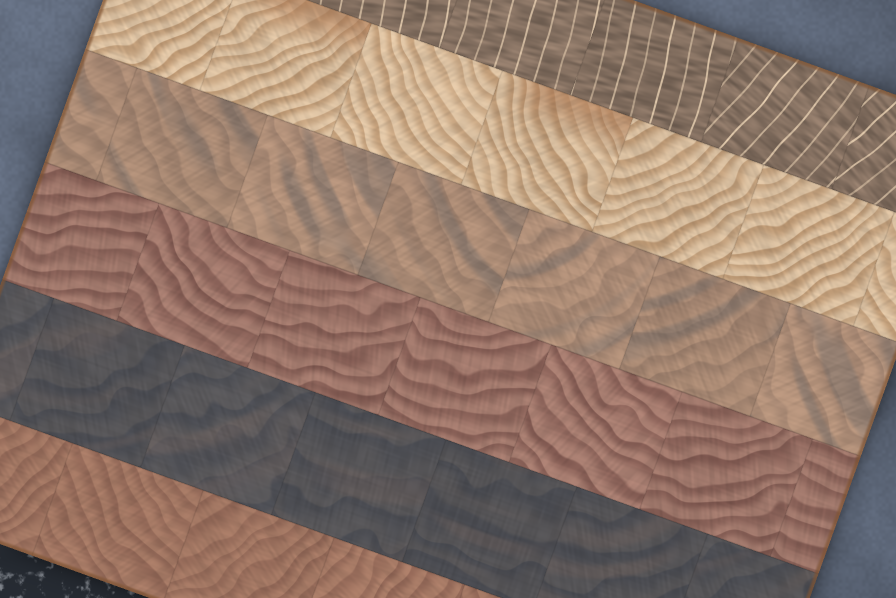
Give the GLSL for this texture, as a WebGL 1 fragment shader.

```glsl
precision highp float;
// A tilted end-grain board of six wood strips in staggered blocks, lying on slate.
uniform vec2 u_resolution;

#define TILT 0.346
#define BLOCK_PITCH 0.2324
#define BOARD_LEFT 0.162
#define BOARD_RIGHT 1.613
#define JOINT_WIDTH 0.0022
#define RIM_WIDTH 0.009
#define RING_WOBBLE 0.9
#define FIBRE_STRENGTH 0.10

struct Wood {
  vec3 base;      // pale early wood
  vec3 ring;      // late wood, or rays in the top strip
  float calm;     // usual grain direction, degrees
  float turned;   // direction of the turned blocks
  float period;   // how often turned blocks return
  float spacing;  // distance between rings
};

float hash(vec2 p) {
  vec3 q = fract(vec3(p.xyx) * 0.1031);
  q += dot(q, q.yzx + 33.33);
  return fract((q.x + q.y) * q.z);
}

float noise(vec2 p) {
  vec2 i = floor(p), f = fract(p);
  f = f * f * (3.0 - 2.0 * f);
  return mix(mix(hash(i), hash(i + vec2(1, 0)), f.x),
             mix(hash(i + vec2(0, 1)), hash(i + vec2(1, 1)), f.x), f.y);
}

float fbm(vec2 p) {
  float sum = 0.0, amp = 0.5;
  for (int i = 0; i < 4; i++) {
    sum += amp * noise(p);
    p = p * 2.1 + 17.0;
    amp *= 0.5;
  }
  return sum;
}

// Distance of the k-th seam across the board, from the top rim to the bottom rim
float stripEdge(float k) {
  return k < 0.5 ? -0.359 : k < 1.5 ? -0.174 : k < 2.5 ? 0.029 :
         k < 3.5 ? 0.2295 : k < 4.5 ? 0.4385 : k < 5.5 ? 0.656 : 0.856;
}

Wood woodOf(float row) {
  if (row < 0.5) return Wood(vec3(0.52, 0.44, 0.38), vec3(0.85, 0.76, 0.65), 83.0, 48.0, 7.0, 0.035);
  if (row < 1.5) return Wood(vec3(0.84, 0.74, 0.62), vec3(0.70, 0.56, 0.42), 30.0, -62.0, 4.0, 0.024);
  if (row < 2.5) return Wood(vec3(0.69, 0.56, 0.47), vec3(0.59, 0.48, 0.41), -64.0, 25.0, 6.0, 0.042);
  if (row < 3.5) return Wood(vec3(0.64, 0.48, 0.43), vec3(0.48, 0.33, 0.30), -2.0, -50.0, 3.0, 0.032);
  if (row < 4.5) return Wood(vec3(0.34, 0.335, 0.345), vec3(0.27, 0.28, 0.31), 14.0, -12.0, 5.0, 0.055);
  return Wood(vec3(0.64, 0.47, 0.39), vec3(0.54, 0.38, 0.32), 38.0, -48.0, 3.0, 0.028);
}

vec3 slate(vec2 p) {
  float mottle = fbm(p * 5.0 + 3.0);
  vec3 col = vec3(0.37, 0.41, 0.48) * (0.72 + 0.56 * mottle);
  col *= 0.96 + 0.08 * noise(p * 180.0);
  // Dark worn corner with pale flecks
  float corner = smoothstep(0.17, 0.06, p.y) * smoothstep(0.6, 0.2, p.x);
  float fleck = smoothstep(0.60, 0.78, fbm(p * 55.0));
  return mix(col, vec3(0.15, 0.17, 0.20) + 0.35 * fleck, corner);
}

// Wood at b: x along the strips, y across them
vec3 board(vec2 b) {
  float row = 0.0;
  for (int i = 1; i < 6; i++) row += step(stripEdge(float(i)), b.y);
  float top = stripEdge(row), bottom = stripEdge(row + 1.0);
  Wood wood = woodOf(row);

  // Staggered blocks
  float along = (b.x - 0.0215) / BLOCK_PITCH - 0.48 * mod(row, 2.0);
  float index = floor(along), f = fract(along);
  vec2 id = vec2(index, row) + 3.0;
  float seed = hash(id * 7.3);
  vec2 local = vec2((f - 0.5) * BLOCK_PITCH, 0.5 * (top + bottom) - b.y);

  // Growth rings bent around a distant centre
  float turned = step(fract((index + 2.0) / wood.period + 0.01), 0.3);
  float angle = radians(mix(wood.calm, wood.turned, turned) + 16.0 * (seed - 0.5)) + TILT;
  vec2 grain = vec2(cos(angle), sin(angle));
  vec2 across = vec2(-grain.y, grain.x);
  float radius = row < 0.5 ? 1.1 : mix(0.22, 0.5, hash(id + 9.1));
  float depth = radius - length(local - across * radius);
  float run = dot(local, grain);
  float wobble = noise(local * 22.0 + id * 31.0) - 0.5;
  float phase = depth / wood.spacing + seed * 9.0;
  phase += (row < 0.5 ? 0.12 : RING_WOBBLE) * wobble;
  phase += row < 0.5 ? 0.0 : 0.5 * noise(vec2(phase * 0.8, seed * 40.0));
  float s = fract(phase);

  vec3 col = wood.base;
  float streak = noise(vec2(depth * 38.0, run * 5.0) + id * 13.0);
  if (row < 0.5) {
    // Dark pores crossed by thin pale rays
    float pores = noise(vec2(run * 170.0, depth * 35.0) + id * 5.0);
    col *= 0.82 + 0.30 * pores;
    float ray = 1.0 - smoothstep(0.025, 0.065, abs(s - 0.5));
    ray *= 0.55 + 0.45 * hash(vec2(floor(phase), seed * 50.0));
    col = mix(col, wood.ring, ray);
  } else {
    // Slow darkening that ends in a crisp edge
    float late = smoothstep(0.15, 0.88, s) * (1.0 - smoothstep(0.90, 1.0, s));
    col = mix(col, wood.ring, late * (0.55 + 0.45 * streak));
  }

  // Broad colour streaks and the stained ends of the pale strip
  if (row > 1.5 && row < 2.5) col = mix(col, vec3(0.49, 0.44, 0.41), 0.6 * smoothstep(0.55, 0.9, streak));
  if (row > 3.5 && row < 4.5) col = mix(col, vec3(0.41, 0.37, 0.36), 0.6 * smoothstep(0.45, 0.9, streak));
  if (row > 0.5 && row < 1.5 && index < 3.5) {
    float stain = mod(index, 2.0) * smoothstep(0.08, 0.0, b.y - top) * smoothstep(0.0, 0.4, f);
    col = mix(col, vec3(0.66, 0.46, 0.32), 0.6 * stain);
  }

  // Fibres, saw marks and tone of each block
  float fibre = noise(vec2(run * 230.0, depth * 30.0)) - 0.5;
  float saw = noise(vec2(b.x * 14.0, b.y * 260.0)) - 0.5;
  col *= 1.0 + FIBRE_STRENGTH * (fibre + 0.6 * saw);
  col *= 0.97 + 0.06 * hash(id + 2.7);

  // Joints between blocks and seams between strips
  float joint = min(f, 1.0 - f) * BLOCK_PITCH;
  float seam = min(b.y - top, bottom - b.y);
  col *= 0.90 + 0.10 * smoothstep(0.0, JOINT_WIDTH, joint);
  col *= 0.82 + 0.18 * smoothstep(0.0, JOINT_WIDTH, seam);
  return col;
}

vec3 scene(vec2 p) {
  vec2 d = vec2(p.x, 1.0 - p.y);
  float c = cos(TILT), s = sin(TILT);
  vec2 b = vec2(c * d.x + s * d.y, c * d.y - s * d.x);
  float inside = min(min(b.x - BOARD_LEFT, BOARD_RIGHT - b.x),
                     min(b.y - stripEdge(0.0), stripEdge(6.0) - b.y));
  if (inside < 0.0) return slate(p) * (1.0 - 0.3 * exp(inside * 60.0));
  float rim = 1.0 - smoothstep(0.3 * RIM_WIDTH, RIM_WIDTH, inside);
  return mix(board(b), vec3(0.50, 0.33, 0.20), 0.7 * rim);
}

void main() {
  // Four samples per pixel smooth every edge
  vec3 col = vec3(0.0);
  for (int i = 0; i < 4; i++) {
    float k = float(i);
    vec2 offset = vec2(mod(k, 2.0), floor(k * 0.5)) * 0.5 - 0.25;
    col += scene((gl_FragCoord.xy + offset) / u_resolution.y);
  }
  gl_FragColor = vec4(col * 0.25, 1.0);
}
```
